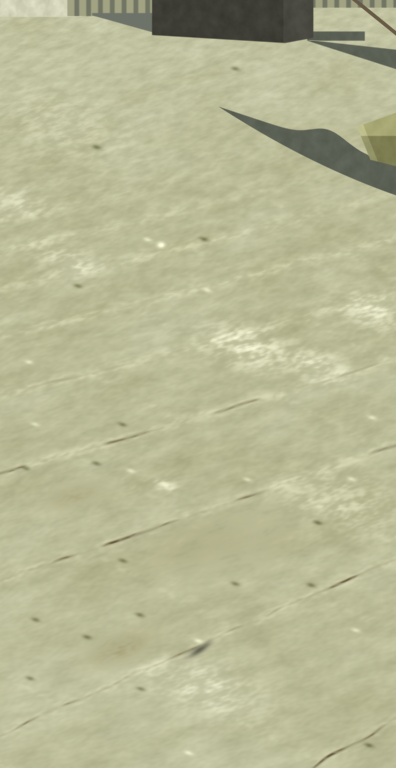
Reproduce this texture procedurally as a Shadertoy shader.

```glsl
#define EDGE 0.0013
#define STONE vec3(0.71, 0.71, 0.565)
#define PALE_STONE vec3(0.775, 0.78, 0.65)
#define SHADOW vec3(0.33, 0.35, 0.31)
#define DARK_BLOCK vec3(0.24, 0.24, 0.21)
#define JOINT vec3(0.43, 0.40, 0.28)
#define JOINT_WIDTH 0.0022
#define GRAIN 0.085
#define MOTTLE 0.9
#define PATCHES 12

float hash(vec2 p) {
    vec3 q = fract(p.xyx * vec3(0.1031, 0.103, 0.0973));
    q += dot(q, q.yzx + 33.33);
    return fract((q.x + q.y) * q.z);
}

float corner(vec2 cell, vec2 offset) {
    float angle = 6.2832 * hash(cell);
    return dot(vec2(cos(angle), sin(angle)), offset);
}

float gradientNoise(vec2 p) {
    vec2 i = floor(p), f = fract(p), e = vec2(1, 0);
    vec2 u = f * f * f * (f * (f * 6.0 - 15.0) + 10.0);
    return mix(mix(corner(i, f), corner(i + e, f - e), u.x),
               mix(corner(i + e.yx, f - e.yx), corner(i + 1.0, f - 1.0), u.x), u.y);
}

float fbm(vec2 p) {
    float sum = 0.0, gain = 0.6;
    for (int i = 0; i < 4; i++) {
        sum += gain * gradientNoise(p);
        p = mat2(1.6, 0.9, -0.9, 1.6) * p + 7.3;
        gain *= 0.55;
    }
    return sum;
}

float fill(float d) { return smoothstep(-EDGE, EDGE, d); }
float bell(float x) { return exp(-x * x); }

// Soft ellipse with a slanted long axis
float blob(vec2 p, vec2 radius, float slope) {
    return bell(length(vec2(p.x, p.y - slope * p.x) / radius));
}

vec3 paving(vec2 p) {
    // Grain stretched along the courses, finer with distance
    float slant = p.y + 0.28 * p.x;
    vec2 ground = vec2(p.x / (0.6 + p.y), log(0.6 + slant));
    float streak = fbm(ground * vec2(28, 75) + 19.0);
    float fine = gradientNoise(vec2(p.x, slant) * vec2(105, 210));
    float flecks = smoothstep(-0.25, 0.4, streak + 0.4 * fine);
    float light = 0.28 + MOTTLE * fbm(ground * vec2(7, 17) + 3.0);
    light += 0.45 * (1.0 - smoothstep(0.04, 0.28, p.y)) + 0.2 * smoothstep(0.65, 0.8, p.y - p.x * 0.6);
    vec3 col = mix(STONE, PALE_STONE, clamp(light, -0.3, 1.2));
    col += GRAIN * (streak + 0.28 * fine);

    // Worn and stained areas: centre, size, brightness
    vec4 patches[PATCHES] = vec4[PATCHES](
        vec4(0.325, 0.453, 0.040, 0.15), vec4(0.415, 0.475, 0.028, 0.12),
        vec4(0.488, 0.406, 0.034, 0.12), vec4(0.270, 0.895, 0.050, 0.09),
        vec4(0.445, 0.655, 0.055, 0.08), vec4(0.215, 0.632, 0.012, 0.13),
        vec4(0.090, 0.340, 0.028, 0.09), vec4(0.020, 0.265, 0.030, 0.07),
        vec4(0.080, 0.165, 0.060, 0.04), vec4(0.155, 0.845, 0.028, -0.11),
        vec4(0.098, 0.645, 0.024, -0.08), vec4(0.300, 0.705, 0.070, -0.04));
    for (int i = 0; i < PATCHES; i++) {
        vec4 s = patches[i];
        float amount = s.w * blob(p - s.xy, s.z * vec2(1.25, 0.6), s.w > 0.0 ? 0.2 : -0.25);
        col += amount * (0.35 + 1.2 * flecks) * (s.w > 0.0 ? vec3(1, 1, 1.08) : vec3(0.7, 0.85, 1));
    }

    // Courses of slabs converging toward a tilted horizon
    float across = p.x / 0.518;
    float lift = p.y + mix(0.130, 0.3255, across);
    float reach = mix(4.734, 6.380, across);
    float row = reach / lift - mix(4.35, 6.06, across) + 0.025 * gradientNoise(p * 22.0);
    float joint = abs(row - round(row)) * lift * lift / reach;
    float present = smoothstep(0.18, 0.35, p.y);
    col += present * 0.055 * bell(joint / 0.006) * (0.5 + flecks);
    float broken = smoothstep(-0.05, 0.3, gradientNoise(vec2(p.x * 19.0, round(row) * 5.7 + 2.0)));
    float crack = bell(joint / JOINT_WIDTH) * smoothstep(0.32, 0.72, p.y);
    col = mix(col, JOINT, crack * (0.12 + 0.65 * broken * (0.5 + flecks)));

    // Faint staggered cross joints
    float slab = (p.x - 1.9 * p.y) * 2.4 + 0.47 * floor(row);
    col += present * 0.025 * bell((slab - round(slab)) / 0.02) * flecks;

    // Scattered chips, dark and pale
    vec2 grid = p * 14.0, cell = floor(grid);
    vec2 at = 0.2 + 0.6 * vec2(hash(cell + 8.0), hash(cell + 21.0));
    float chip = blob(fract(grid) - at, vec2(0.08, 0.04), 0.2) * step(0.75, hash(cell + 3.0));
    col += chip * (hash(cell + 55.0) > 0.7 ? 0.16 : -0.22);
    col = mix(col, DARK_BLOCK, 0.7 * blob(p - vec2(0.26, 0.846), vec2(0.014, 0.005), -0.6));
    return col + 0.3 * blob(p - vec2(0.21, 0.319), vec2(0.005, 0.004), 0.0);
}

void mainImage(out vec4 fragColor, in vec2 fragCoord) {
    // x to the right and y downward, in canvas heights
    vec2 p = vec2(fragCoord.x, iResolution.y - fragCoord.y) / iResolution.y;
    vec3 col = paving(p);
    float rough = fbm(p * vec2(60, 50));

    // Distant wall and railing
    col = mix(col, vec3(0.82, 0.82, 0.72) + 0.15 * rough, fill(0.022 - p.y) * fill(0.111 - p.x));
    float rail = fill(p.x - 0.088) * fill(mix(0.021, 0.010, step(0.3, p.x)) - p.y);
    float posts = smoothstep(0.1, 0.3, abs(fract(p.x * 65.0) - 0.5));
    col = mix(col, mix(SHADOW, STONE, 0.3 + 0.5 * posts), rail);
    float gap = fill(p.y - 0.017) * fill(0.02 + 0.28 * (p.x - 0.12) - p.y);
    col = mix(col, SHADOW + 0.1, gap * fill(p.x - 0.12) * fill(0.2 - p.x));

    // Shadows on the ground
    float u = p.x - 0.285, v = p.x - 0.4;
    float upper = 0.139 + 0.33 * u - 0.017 * bell((u - 0.143) / 0.032);
    float shade = fill(p.y - upper) * fill(0.139 + 0.65 * u * (1.0 - u) - p.y) * fill(u);
    shade = max(shade, fill(p.y - 0.052 - 0.11 * v) * fill(0.053 + 0.32 * v - p.y) * fill(v));
    shade = max(shade, fill(0.006 - abs(p.y - 0.047)) * fill(v) * fill(0.075 - v));
    col = mix(col, SHADOW + 0.06 * rough, 0.93 * shade);

    // Dark block
    float base = min(0.0456 + 0.06 * (p.x - 0.198), 0.056 - 0.18 * (p.x - 0.371));
    float block = fill(base - p.y) * fill(p.x - 0.198) * fill(0.408 - p.x);
    col = mix(col, DARK_BLOCK + 0.06 * rough + 0.045 * fill(p.x - 0.369), block);

    // Thin rod and olive box
    col = mix(col, vec3(0.40, 0.35, 0.27), fill(0.003 - abs(p.y - 0.81 * (p.x - 0.462))));
    float side = p.x - 0.465 - 0.4 * (p.y - 0.165);
    float top = p.y - 0.165 + 0.36 * (p.x - 0.465);
    float bottom = 0.208 + 0.25 * (p.x - 0.482) - p.y;
    vec3 boxColor = mix(vec3(0.66, 0.66, 0.46), vec3(0.49, 0.49, 0.32), fill(p.y - 0.177));
    boxColor += 0.09 * fill(0.009 - side) + 0.06 * rough;
    col = mix(col, boxColor, fill(min(side, min(top, bottom))));
    fragColor = vec4(clamp(col, 0.0, 1.0), 1.0);
}
```
